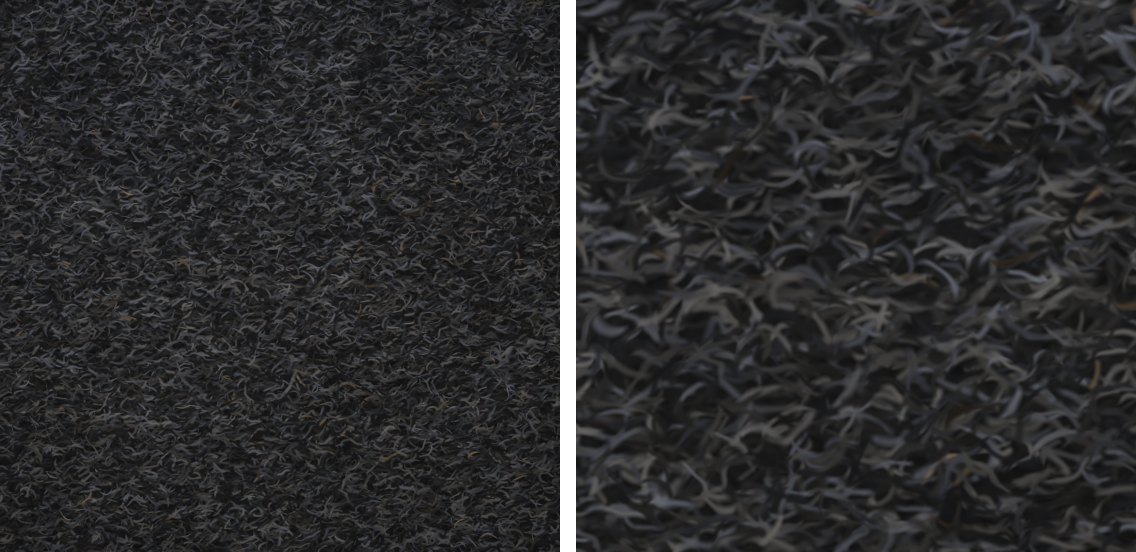
Left: the whole. Right: its middle third, enlarged.
Write a Shadertoy shader that draws this texture.

```glsl
// Dark charcoal wool felt: short curly fibres matted in layers over a deep base.
#define LAYERS 8
#define CELL_SIZE 0.021
#define FIBRE_WIDTH 0.0036
#define FIBRE_ANGLE 0.15
#define ANGLE_SPREAD 1.45
#define CURL 0.0042
#define BASE_TONE 0.082
#define FIBRE_DARK 0.085
#define FIBRE_LIGHT 0.36
#define CLUMP_CONTRAST 0.42
#define FALLOFF 0.38

vec3 hash3(vec2 p) {
    vec3 q = fract(p.xyx * vec3(0.1031, 0.1030, 0.0973));
    q += dot(q, q.yxz + 33.33);
    return fract((q.xxy + q.yzz) * q.zyx);
}

// Gradient noise, roughly -0.7 to 0.7
float corner(vec2 cell, vec2 offset) {
    float a = 6.2832 * hash3(cell).x;
    return dot(vec2(cos(a), sin(a)), offset);
}

float gradientNoise(vec2 p) {
    vec2 i = floor(p), f = fract(p);
    vec2 u = f * f * f * (f * (f * 6.0 - 15.0) + 10.0);
    vec2 e = vec2(1.0, 0.0);
    float low = mix(corner(i, f), corner(i + e, f - e), u.x);
    float high = mix(corner(i + e.yx, f - e.yx), corner(i + 1.0, f - 1.0), u.x);
    return mix(low, high, u.y);
}

// Coverage of one bent, tapered fibre centred on the origin
float fibreMask(vec2 p, float angle, float halfLength, float bend, float width) {
    float c = cos(angle), s = sin(angle);
    p = vec2(c * p.x + s * p.y, c * p.y - s * p.x);
    float t = p.x / halfLength;
    float d = abs(p.y - bend * halfLength * (t * t - 0.35));
    return smoothstep(width, 0.0, d) * smoothstep(1.0, 0.55, abs(t));
}

// Mostly neutral wool, some bluish strands, a rare tan one
vec3 fibreTint(float h) {
    vec3 tint = mix(vec3(1.02, 1.0, 0.97), vec3(0.95, 0.98, 1.09), smoothstep(0.35, 0.9, h));
    return mix(tint, vec3(1.3, 1.08, 0.82), step(0.985, h));
}

vec3 addFibres(vec3 color, vec2 p, float layer, float width) {
    vec2 home = floor(p / CELL_SIZE);
    for (int y = -1; y <= 1; y++)
    for (int x = -1; x <= 1; x++) {
        vec2 cell = home + vec2(x, y);
        vec3 place = hash3(cell + 71.0 * layer + 11.0);
        vec3 form = hash3(cell + 53.0 * layer + 407.0);
        vec3 look = hash3(cell + 37.0 * layer + 823.0);
        vec2 center = (cell + place.xy) * CELL_SIZE;
        float angle = FIBRE_ANGLE + ANGLE_SPREAD * (place.z + form.x - 1.0);
        float halfLength = CELL_SIZE * mix(0.45, 0.95, form.y);
        float mask = fibreMask(p - center, angle, halfLength, 1.1 * (form.z - 0.5),
                               width * mix(0.75, 1.25, look.z));
        float tone = mix(FIBRE_DARK, FIBRE_LIGHT, pow(look.x, 1.7));
        color = mix(color, tone * fibreTint(look.y), 0.85 * mask);
    }
    return color;
}

void mainImage(out vec4 fragColor, in vec2 fragCoord) {
    vec2 uv = fragCoord / iResolution.x;
    float width = max(FIBRE_WIDTH, 1.2 / iResolution.x);

    // Uneven pile underneath
    float pile = gradientNoise(uv * vec2(110.0, 150.0));
    vec3 color = vec3(BASE_TONE * (1.0 + 0.5 * pile));

    // Curly fibres, each layer bent and shifted on its own
    for (int i = 0; i < LAYERS; i++) {
        float layer = float(i);
        vec2 q = uv + layer * vec2(0.137, 0.291);
        vec2 curl = vec2(gradientNoise(q * 65.0 + 19.0), gradientNoise(q * 65.0 + 87.0));
        color = addFibres(color, q + CURL * curl, layer, width);
    }

    // Clumps, slanted folds and soft light from the upper left
    vec2 slanted = vec2(uv.x + 0.2 * uv.y, uv.y - 0.25 * uv.x);
    float clumps = 0.6 * gradientNoise(slanted * vec2(34.0, 52.0) + 5.0)
                 + 0.4 * gradientNoise(slanted * vec2(5.0, 13.0) + 41.0);
    vec2 fromLight = uv - vec2(0.4, 0.62);
    float light = 1.08 - FALLOFF * dot(fromLight, fromLight);
    color *= light * (1.0 + CLUMP_CONTRAST * clumps);
    color *= mix(vec3(1.0), vec3(0.98, 0.99, 1.04), smoothstep(0.2, 0.9, uv.y - 0.3 * uv.x));

    fragColor = vec4(color, 1.0);
}
```
